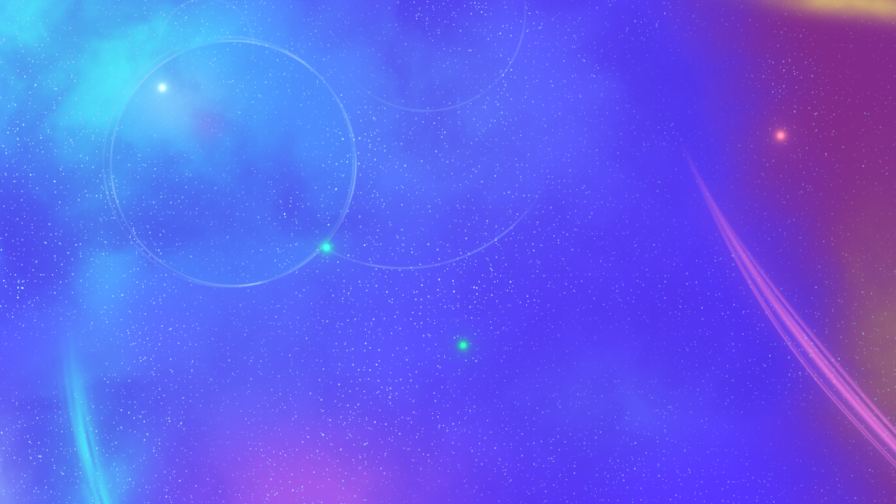
Reproduce this background procedurally as a Shadertoy shader.

```glsl
const vec3 DEEP_BLUE = vec3(.33, .20, .97);
const vec3 SOFT_BLUE = vec3(.36, .44, .95);
const vec3 SKY_BLUE = vec3(.28, .56, .98);
const vec3 CYAN = vec3(.30, .89, .98);
const vec3 MAGENTA = vec3(.51, .17, .54);
const vec3 BRONZE = vec3(.57, .39, .48);
const vec3 GOLD = vec3(.80, .65, .46);
const vec3 VIOLET = vec3(.61, .34, .90);
const vec3 PINK = vec3(.93, .47, .88);
const vec3 PALE = vec3(.62, .82, 1.);
const vec3 GREEN = vec3(.15, .88, .62);
const vec3 ROSE = vec3(.96, .48, .62);
const vec2 BUBBLE_CENTER = vec2(.463, .676);
const float BUBBLE_RADIUS = .243;
const float LINE_WIDTH = .0022;
const int STAR_LAYERS = 4;
const int STREAK_STRANDS = 7;

float hash(vec2 p) {
  vec3 q = fract(p.xyx * .1031);
  q += dot(q, q.yzx + 33.33);
  return fract((q.x + q.y) * q.z);
}

float noise(vec2 p) {
  vec2 i = floor(p), f = fract(p);
  f = f * f * (3. - 2. * f);
  return mix(mix(hash(i), hash(i + vec2(1, 0)), f.x),
             mix(hash(i + vec2(0, 1)), hash(i + 1.), f.x), f.y);
}

float fbm(vec2 p) {
  float sum = 0., amp = .5;
  for (int i = 0; i < 6; i++) {
    sum += amp * noise(p);
    p = mat2(1.6, 1.2, -1.2, 1.6) * p + 7.3;
    amp *= .5;
  }
  return sum;
}

// Soft elliptical patch of colour
void wash(inout vec3 color, vec3 tint, float amount, vec2 offset, vec2 size) {
  vec2 d = offset / size;
  color = mix(color, tint, min(amount * exp(-dot(d, d)), 1.));
}

float softLine(float dist, float width) {
  return exp(-dist * dist / (width * width));
}

float ring(vec2 offset, float radius) {
  return softLine(length(offset) - radius, LINE_WIDTH);
}

float starDust(vec2 p, float pixel) {
  float light = 0.;
  for (int i = 0; i < STAR_LAYERS; i++) {
    float scale = 96. - 15. * float(i);
    vec2 grid = p * scale + float(i) * 31.7;
    vec2 cell = floor(grid);
    vec2 spot = .2 + .6 * vec2(hash(cell), hash(cell + 57.));
    float dist = length(fract(grid) - spot) / scale;
    float radius = .0005 + .001 * hash(cell + 91.);
    float bright = hash(cell + 29.);
    float shown = step(.7, hash(cell + 13.)) * (.12 + .75 * bright * bright);
    light += shown * (1. - smoothstep(radius - .5 * pixel, radius + pixel, dist));
  }
  return light;
}

void flare(inout vec3 color, vec3 tint, vec2 offset, float size) {
  float r = length(offset) / size;
  color = mix(color, tint, min(.75 * exp(-r * r) + .35 * exp(-r * .6), 1.));
  color += .35 * tint * exp(-r * r * 4.);
}

void mainImage(out vec4 fragColor, in vec2 fragCoord) {
  vec2 p = fragCoord / iResolution.y;
  float cloud = fbm(p * 4. + 1.2 * fbm(p * 3. + 5.));
  float mist = .5 + .8 * smoothstep(.22, .75, cloud);

  // Nebula washes
  vec3 color = DEEP_BLUE;
  wash(color, SOFT_BLUE, .75 * mist, p - vec2(.78, .78), vec2(.50, .32));
  wash(color, SKY_BLUE, mist, p - vec2(.28, .72), vec2(.42, .36));
  wash(color, SOFT_BLUE, .55 * mist, p - vec2(.38, .22), vec2(.50, .26));
  wash(color, CYAN, 1.25 * mist, p - vec2(.16, .92), vec2(.28, .21));
  wash(color, CYAN, .45 * mist, p - vec2(.20, .66), vec2(.07, .30));
  wash(color, VIOLET, .85 * mist, p - vec2(.63, .01), vec2(.28, .15));
  wash(color, SOFT_BLUE, .4 * mist, p - vec2(1.22, .20), vec2(.22, .12));
  color *= 1. + .16 * (cloud - .5);

  // Warm right side
  float warmth = smoothstep(1.31, 1.73, p.x + .3 * (p.y - .7) + .25 * (cloud - .5));
  color = mix(color, MAGENTA, .98 * warmth);
  wash(color, BRONZE, .9 * mist, p - vec2(1.79, .34), vec2(.13, .22));
  wash(color, GOLD, mist, p - vec2(1.67, 1.2 - .12 * p.x), vec2(.17, .032));

  // Bubble
  vec2 fromBubble = p - BUBBLE_CENTER;
  float depth = length(fromBubble) / BUBBLE_RADIUS;
  float inside = 1. - smoothstep(.98, 1.02, depth);
  color = mix(color, SKY_BLUE, inside * mist * (.1 + .2 * smoothstep(.4, 1., depth)));
  wash(color, PALE, .5 * mist, p - vec2(.35, .80), vec2(.09, .07));
  wash(color, VIOLET, .3, p - vec2(.412, .75), vec2(.035));

  // Fine arcs, broken up by noise
  float arcs = .4 * ring(fromBubble, BUBBLE_RADIUS);
  arcs += .2 * ring(fromBubble + vec2(.01, -.003), BUBBLE_RADIUS + .005);
  arcs += .2 * ring(p - vec2(.845, .977), .197) * smoothstep(.66, .82, p.x);
  arcs += .3 * ring(p - vec2(.8, .792), .324) * smoothstep(.68, .47, p.y) * smoothstep(.6, .66, p.x);
  arcs += .15 * ring(p - vec2(.41, .91), .093) * smoothstep(.88, .95, p.y);
  color = mix(color, PALE, min(arcs * (.3 + 1.2 * noise(p * 24.)), 1.));

  // Cyan plume and pale corner at lower left
  float plumeX = .14 + .45 * (.375 - p.y) * (.375 - p.y);
  float fibers = .4 + 1.1 * noise(vec2((p.x - plumeX) * 130., p.y * 9.));
  wash(color, CYAN, .75 * mist, p - vec2(.17, .08), vec2(.10, .16));
  wash(color, CYAN, .65 * fibers * smoothstep(.4, .1, p.y), vec2(p.x - plumeX, 0), vec2(.025));
  wash(color, PALE, .75 * mist, p - vec2(0, .02), vec2(.07, .15));

  // Curved pink streak, fanning into strands
  float drop = .769 - p.y;
  float along = smoothstep(.02, .55, drop);
  float across = (p.x - 1.331 - .392 * drop - .432 * drop * drop) * .8;
  color = mix(color, VIOLET, .4 * along * softLine(across, .035));
  for (int i = 0; i < STREAK_STRANDS; i++) {
    float seed = float(i);
    float shift = (hash(vec2(seed, 4)) - .5) * .07 * along;
    float strand = softLine(across - shift, .0015 + .0025 * hash(vec2(seed, 9)));
    color = mix(color, PINK, strand * along * (.1 + .55 * noise(vec2(seed * 5., p.y * 12.))));
  }
  color = mix(color, PINK, .75 * along * softLine(across, .006));

  // Star dust in patches, then bright stars
  float dust = mix(.85, .4, smoothstep(.7, 1.5, p.x)) * (.15 + 1.3 * noise(p * 7. + 3.));
  color = mix(color, PALE, min(starDust(p, 1. / iResolution.y) * dust, 1.));
  flare(color, mix(CYAN, vec3(1), .6), p - vec2(.322, .826), .011);
  flare(color, mix(CYAN, GREEN, .5), p - vec2(.648, .509), .012);
  flare(color, GREEN, p - vec2(.919, .315), .01);
  flare(color, ROSE, p - vec2(1.549, .731), .011);

  fragColor = vec4(clamp(color, 0., 1.), 1.);
}
```
